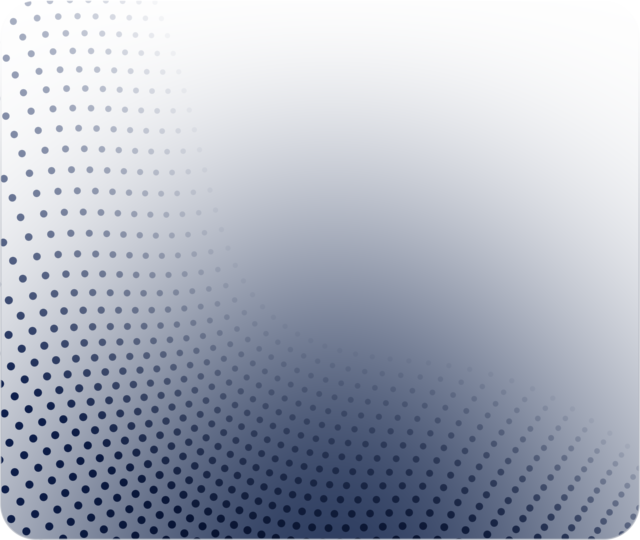
A Shadertoy shader for this background:

```glsl
// A rounded card with a soft navy glow rising from the bottom centre into white.
// A bent lattice of round dots sweeps down the left side and along the bottom;
// the lattice is an analytic warp, and its inverse Jacobian keeps the dots round.

// Darkness of the glow: a vertical fade times a bell that narrows upward.
float glowAmount(vec2 uv) {
    float fade = 1.0 - smoothstep(-0.05, 1.05, uv.y);
    float offset = (uv.x - 0.52) / mix(0.55, 0.33, uv.y);
    return 0.755 * fade * exp(-offset * offset);
}

// Lattice coordinates: x counts dots along a row, y counts rows from the inner rim.
// The second argument receives the Jacobian of the warp.
vec2 warpLattice(vec2 p, out mat2 jacobian) {
    float alongPhase = 4.86 * (p.x - 0.417);
    float rowPhase = 6.35 * (p.x - 0.278);

    // Rows crowd together below the bend, more so toward the right
    float bend = exp(16.2 * (p.y - 0.571));
    float depth = log(1.0 + bend);
    float ramp = clamp(p.x / 0.85, 0.0, 1.0);
    float crowding = 0.9 + 1.2 * ramp * ramp * (3.0 - 2.0 * ramp);
    float crowdingSlope = 7.2 * ramp * (1.0 - ramp) / 0.85;
    float topPinch = 0.9 * exp(-8.1 * p.y);

    vec2 alongGrad = vec2(27.22 + 7.78 * cos(alongPhase), 19.96 - 7.14 * p.y);
    vec2 rowGrad = vec2(
        -19.44 - 14.6 * cos(rowPhase) + crowdingSlope * depth,
        7.13 + 16.2 * crowding * bend / (1.0 + bend) + 8.1 * topPinch);
    jacobian = transpose(mat2(alongGrad, rowGrad));

    return vec2(
        27.22 * p.x + 1.6 * sin(alongPhase) + 19.96 * p.y - 3.57 * p.y * p.y + 0.05,
        6.55 - 19.44 * p.x - 2.3 * sin(rowPhase) + 7.13 * p.y + crowding * depth - topPinch);
}

// Signed distance to a rounded box centred at the origin.
float roundedBox(vec2 p, vec2 halfSize, float radius) {
    vec2 q = abs(p) - halfSize + radius;
    return length(max(q, 0.0)) + min(max(q.x, q.y), 0.0) - radius;
}

void mainImage(out vec4 fragColor, in vec2 fragCoord) {
    vec2 uv = fragCoord / iResolution.xy;
    float aspect = iResolution.x / iResolution.y;
    float pixel = 1.0 / iResolution.y;

    // Background glow
    float glow = glowAmount(uv);
    vec3 color = 0.996 - glow * vec3(1.08, 1.0, 0.82);

    // Dots: larger and stronger away from the inner rim
    mat2 jacobian;
    vec2 lattice = warpLattice(vec2(uv.x * aspect, 1.0 - uv.y), jacobian);
    vec2 cell = round(lattice);
    float dist = length(inverse(jacobian) * (lattice - cell));
    float radius = min(0.0048 + 0.0002 * cell.y, 0.0074);
    float coverage = 1.0 - smoothstep(-0.9 * pixel, 0.9 * pixel, dist - radius);
    float strength = (0.05 + 0.052 * cell.y) * mix(1.25, 0.75, uv.y);
    strength = clamp(strength, 0.0, 0.96) * step(0.0, cell.y);
    vec3 navy = vec3(0.03, 0.11, 0.32) * (1.0 - 0.65 * glow);
    color = mix(color, navy, coverage * strength);

    // Card outline and white corners
    vec2 halfSize = vec2(0.5 * aspect - 0.0015, 0.4985);
    float edge = roundedBox((uv - 0.5) * vec2(aspect, 1.0), halfSize, 0.066);
    float rim = 1.0 - smoothstep(0.0, 0.003, abs(edge));
    color = mix(color, vec3(1.0), smoothstep(-pixel, pixel, edge));
    color = mix(color, vec3(0.66, 0.68, 0.72), 0.5 * rim * (1.0 - smoothstep(0.5, 1.0, uv.y)));

    fragColor = vec4(color, 1.0);
}
```
